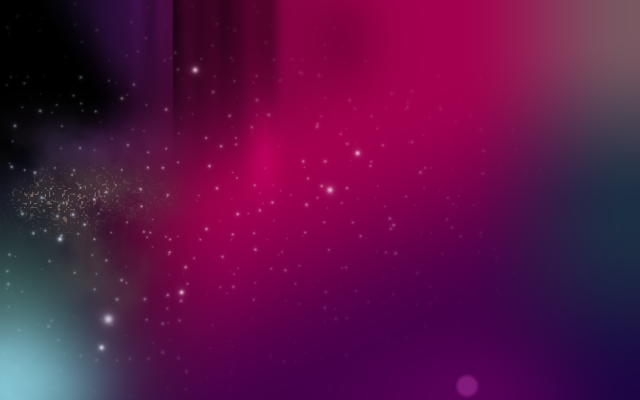
A WebGL 2 fragment shader for this background:

```glsl
#version 300 es
precision highp float;

uniform vec2 u_resolution;
out vec4 outColor;

// Palette
const vec3 CRIMSON = vec3(0.64, 0.0, 0.31);
const vec3 VIOLET = vec3(0.27, 0.0, 0.29);
const vec3 NAVY = vec3(0.10, 0.02, 0.26);
const vec3 SLATE = vec3(0.11, 0.18, 0.26);
const vec3 ROSE_GREY = vec3(0.47, 0.34, 0.38);
const vec3 SHADOW = vec3(0.05, 0.04, 0.10);
const vec3 INDIGO = vec3(0.08, 0.03, 0.16);
const vec3 DUST = vec3(0.34, 0.27, 0.27);
const vec3 MOSS = vec3(0.22, 0.36, 0.32);
const vec3 ICE = vec3(0.55, 0.82, 0.88);
const vec3 MAGENTA = vec3(0.40, 0.0, 0.38);
const vec3 STARLIGHT = vec3(1.0, 0.80, 0.90);

// Layout, in canvas heights
const vec2 ICE_CENTRE = vec2(0.02, 0.02);
const vec2 BOKEH_CENTRE = vec2(1.168, 0.035);
const float BOKEH_RADIUS = 0.027;
const float CURTAIN_LEFT = 0.432;
const float CURTAIN_RIGHT = 0.72;
const int STAR_LAYERS = 3;
const float STAR_GRID = 13.0;

// Bright stars: position and core radius
const vec3 BRIGHT_STARS[7] = vec3[7](
  vec3(0.488, 0.825, 0.0065), vec3(0.894, 0.617, 0.0055),
  vec3(0.825, 0.525, 0.0070), vec3(0.271, 0.202, 0.0105),
  vec3(0.254, 0.131, 0.0060), vec3(0.150, 0.402, 0.0050),
  vec3(0.454, 0.269, 0.0055));

vec2 hash22(vec2 p) {
  vec3 q = fract(p.xyx * vec3(0.1031, 0.1030, 0.0973));
  q += dot(q, q.yzx + 33.33);
  return fract((q.xx + q.yz) * q.zy);
}

float noise(vec2 p) {
  vec2 i = floor(p), f = fract(p);
  f = f * f * (3.0 - 2.0 * f);
  return mix(mix(hash22(i).x, hash22(i + vec2(1, 0)).x, f.x),
             mix(hash22(i + vec2(0, 1)).x, hash22(i + vec2(1, 1)).x, f.x), f.y);
}

float fbm(vec2 p) {
  float sum = 0.0, amp = 0.5;
  for (int i = 0; i < 5; i++) {
    sum += amp * noise(p);
    p = mat2(1.6, 1.2, -1.2, 1.6) * p + 7.3;
    amp *= 0.5;
  }
  return sum;
}

// Soft elliptical falloff, 1 at the centre
float glow(vec2 p, vec2 centre, vec2 size) {
  vec2 d = (p - centre) / size;
  return exp(-dot(d, d));
}

float star(vec2 d, float radius) {
  float r = dot(d, d) / (radius * radius);
  return exp(-r) + 0.22 * exp(-r * 0.2);
}

// Diagonal crimson to violet field with a grey right side
vec3 backdrop(vec2 p) {
  float rise = p.y - 0.45 * (p.x - 0.625);
  vec3 col = mix(VIOLET, CRIMSON, smoothstep(-0.05, 0.58, rise));
  vec3 side = mix(NAVY, SLATE, smoothstep(0.0, 0.45, p.y));
  side = mix(side, ROSE_GREY, smoothstep(0.48, 0.92, p.y));
  col = mix(col, side, smoothstep(1.13, 1.58, p.x));
  col = mix(col, MAGENTA, 0.6 * glow(p, vec2(1.17, 0.0), vec2(0.25, 0.14)));
  col *= 1.0 - 0.2 * glow(p, vec2(0.86, 0.90), vec2(0.10, 0.13));
  float reach = mix(0.6, 0.95, smoothstep(0.45, 0.8, p.y));
  return mix(SHADOW, col, smoothstep(0.08, reach, p.x));
}

// Hanging streaks and the black upper left corner
vec3 curtains(vec3 col, vec2 p) {
  float hang = smoothstep(0.55, 0.95, p.y);
  float inside = smoothstep(CURTAIN_LEFT - 0.003, CURTAIN_LEFT + 0.003, p.x)
    * (1.0 - smoothstep(CURTAIN_RIGHT - 0.06, CURTAIN_RIGHT, p.x));
  float streak = noise(vec2(p.x * 32.0, p.y * 0.8));
  col *= 1.0 - hang * inside * (0.2 + 0.35 * streak);
  col += INDIGO * glow(p, vec2(0.32, 1.0), vec2(0.13, 0.24)) * (1.0 - inside);
  col *= 1.0 - 0.3 * streak * hang * (1.0 - smoothstep(0.40, 0.44, p.x));
  col += vec3(0.13, 0.0, 0.06) * glow(p, vec2(0.66, 0.64), vec2(0.04, 0.12));
  float wedge = 1.0 - smoothstep(-0.06, 0.10, p.x - 0.13 - 0.64 * (1.0 - p.y));
  return col * (1.0 - wedge * smoothstep(-0.06, 0.08, p.y - 0.56 - 0.5 * p.x));
}

// Dusty cloud, fine grains and the icy corner light
vec3 nebula(vec3 col, vec2 p) {
  float cloud = smoothstep(0.25, 0.75, fbm(p * 7.0 + 3.0));
  col += vec3(0.14, 0.10, 0.17) * cloud * glow(p, vec2(0.20, 0.64), vec2(0.20, 0.07));
  col = mix(col, DUST, 0.75 * cloud * glow(p, vec2(0.20, 0.50), vec2(0.20, 0.09)));
  col = mix(col, DUST, 0.6 * cloud * glow(p, vec2(0.28, 0.34), vec2(0.17, 0.16)));
  float grains = smoothstep(0.62, 0.9, noise(p * 210.0)) * cloud;
  col += vec3(0.5, 0.42, 0.34) * grains * glow(p, vec2(0.13, 0.49), vec2(0.17, 0.06));
  col = mix(col, MOSS, 0.75 * glow(p, vec2(0.0, 0.26), vec2(0.20, 0.20)));
  float haze = 0.85 + 0.3 * fbm(p * 5.0);
  return mix(col, ICE, min(1.0, haze * glow(p, ICE_CENTRE, vec2(0.23, 0.19))));
}

// Scattered small stars, densest along the left and middle band
float starField(vec2 p) {
  float light = 0.0;
  for (int i = 0; i < STAR_LAYERS; i++) {
    vec2 g = p * (STAR_GRID + 5.0 * float(i)) + 17.0 * float(i);
    vec2 cell = floor(g), pick = hash22(cell + 41.0);
    vec2 d = (fract(g) - 0.2 - 0.6 * hash22(cell)) / (STAR_GRID + 5.0 * float(i));
    float size = mix(0.0018, 0.0036, pick.y * pick.y);
    light += step(pick.x, 0.38) * star(d, size) * mix(0.15, 0.75, pick.y);
  }
  float band = glow(p, vec2(0.30, 0.50), vec2(0.50, 0.32));
  return light * (band + 0.35 * glow(p, vec2(0.95, 0.52), vec2(0.28, 0.20)));
}

void main() {
  vec2 p = gl_FragCoord.xy / u_resolution.y;
  vec3 col = nebula(curtains(backdrop(p), p), p);

  float light = starField(p);
  for (int i = 0; i < BRIGHT_STARS.length(); i++)
    light += 0.8 * star(p - BRIGHT_STARS[i].xy, BRIGHT_STARS[i].z);
  vec3 tint = mix(vec3(0.85, 0.92, 1.0), STARLIGHT, smoothstep(0.1, 0.5, p.x));
  col = mix(col, tint, min(light, 1.0) * 0.85);

  float bokeh = length(p - BOKEH_CENTRE) - BOKEH_RADIUS;
  col += vec3(0.17, 0.10, 0.15) * (1.0 - smoothstep(-0.008, 0.006, bokeh));
  outColor = vec4(clamp(col, 0.0, 1.0), 1.0);
}
```
